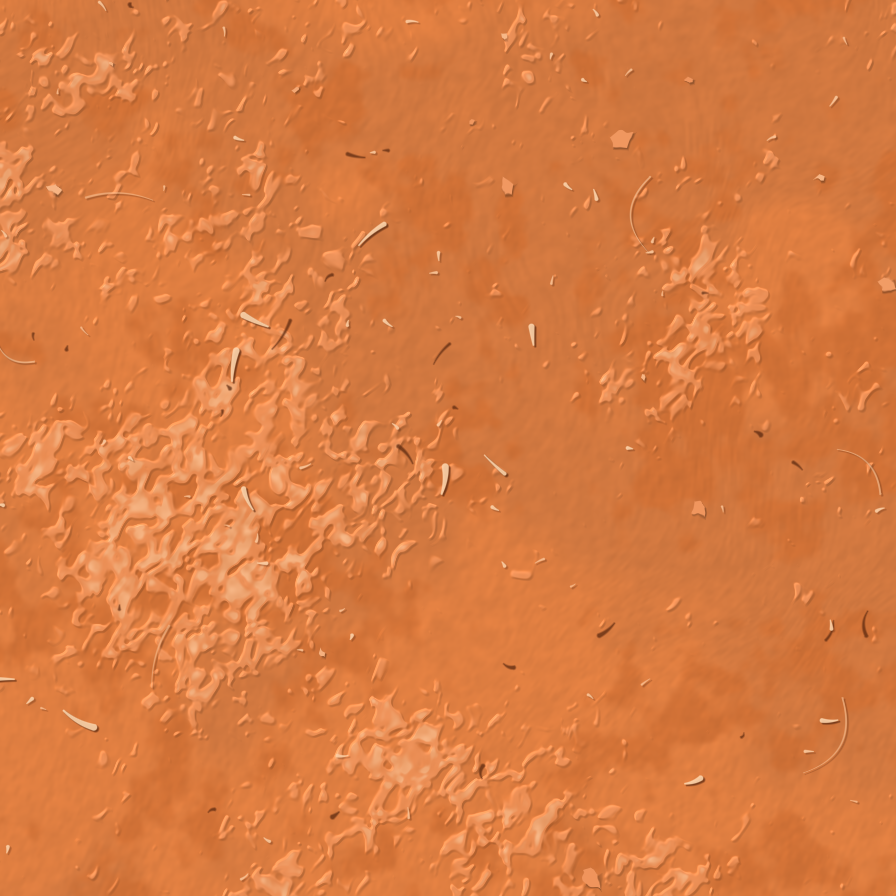
This texture is drawn by a Shadertoy shader. Its source:

```glsl
// Dry orange clay ground with clustered pale flakes, bits of straw, chips and dark twigs.

const vec3 CLAY  = vec3(0.875, 0.495, 0.255);
const vec3 DUSTY = vec3(0.82, 0.47, 0.25);
const vec3 RUST  = vec3(0.81, 0.435, 0.205);
const vec3 PALE  = vec3(0.94, 0.58, 0.36);
const vec3 CHALK = vec3(0.97, 0.72, 0.53);
const vec3 STRAW = vec3(0.99, 0.83, 0.67);
const vec3 TWIG  = vec3(0.36, 0.16, 0.06);

const float CLUSTER_SCALE   = 6.5;   // flake clusters across the canvas
const float CLUSTER_WEIGHT  = 1.05;
const float FLAKE_SCALE     = 74.0;  // flakes across the canvas
const float FLAKE_ANGLE     = 1.0;   // direction the flakes are drawn out
const float FLAKE_THRESHOLD = 0.70;
const float RELIEF          = 0.16;
const float GRAIN           = 0.05;
const vec2  LIGHT_STEP      = vec2(-0.0018, 0.0021);
const int STRAWS = 11;
const int BITS   = 60;
const int FIBRES = 6;
const int TWIGS  = 24;
const int CHIPS  = 14;

vec3 hash3(vec2 p) {
    vec3 q = fract(p.xyx * vec3(0.1031, 0.1030, 0.0973));
    q += dot(q, q.yxz + 33.33);
    return fract((q.xxy + q.yzz) * q.zyx);
}

float valueNoise(vec2 p) {
    vec2 i = floor(p), f = fract(p);
    f = f * f * (3.0 - 2.0 * f);
    return mix(mix(hash3(i).x, hash3(i + vec2(1, 0)).x, f.x),
               mix(hash3(i + vec2(0, 1)).x, hash3(i + vec2(1, 1)).x, f.x), f.y);
}

float fbm(vec2 p) {
    float sum = 0.0, weight = 0.57;
    for (int i = 0; i < 3; i++) {
        sum += weight * valueNoise(p);
        p = mat2(1.6, 1.2, -1.2, 1.6) * p + 17.3;
        weight *= 0.5;
    }
    return sum;
}

vec2 rotate(vec2 p, float angle) {
    float c = cos(angle), s = sin(angle);
    return vec2(c * p.x + s * p.y, c * p.y - s * p.x);
}

// Positive inside flakes; clusters raise the local density
float flakeField(vec2 p) {
    vec2 warp = vec2(valueNoise(p * 42.0), valueNoise(p * 42.0 + 51.0)) - 0.5;
    vec2 q = rotate(p + 0.014 * warp, FLAKE_ANGLE) * vec2(0.7, 1.1) * FLAKE_SCALE;
    float flakes = 0.52 * valueNoise(q + 40.0) + 0.48 * valueNoise(q * 2.1 + 90.0);
    return flakes + CLUSTER_WEIGHT * (fbm(p * CLUSTER_SCALE + 123.0) - 0.5) - FLAKE_THRESHOLD;
}

// Distance to a bent, tapering strand centred on the origin
float strand(vec2 p, float angle, float reach, float width, float bend) {
    p = rotate(p, angle);
    float x = clamp(p.x, -reach, reach);
    float t = x / reach;
    p.y += bend * reach * (t * t - 0.4);
    return length(vec2(p.x - x, p.y)) - width * (1.0 - 0.35 * (t + 1.0));
}

// Distance to an uneven angular chip
float chip(vec2 p, float angle, float size) {
    p = rotate(p, angle);
    float d = max(abs(p.x) * 0.95 + p.y * 0.3, abs(p.y) * 1.1);
    return max(d, p.x * 0.8 - p.y * 0.8) - size;
}

float cover(float d, float soft) {
    return 1.0 - smoothstep(-soft, soft, d);
}

void mainImage(out vec4 fragColor, in vec2 fragCoord) {
    vec2 p = fragCoord / iResolution.y;
    vec2 span = vec2(iResolution.x / iResolution.y, 1.0);
    float soft = max(0.0009, 0.7 / iResolution.y);

    // Soil tones, duller towards the upper right, mottled with rust
    float dust = fbm(p * 4.5 + 5.0) + 0.28 * (0.4 * p.x + 0.8 * p.y - 0.6);
    vec3 color = mix(CLAY, DUSTY, smoothstep(0.40, 0.58, dust));
    float mottle = 0.45 * fbm(p * 8.0 + 61.0) + 0.55 * fbm(p * 26.0 + 33.0);
    color = mix(color, RUST, 0.85 * smoothstep(0.50, 0.66, mottle));

    // Fine brushed grain and shallow dents
    vec2 brushed = rotate(p, FLAKE_ANGLE + 0.3 * fbm(p * 3.0));
    float grain = valueNoise(brushed * vec2(80.0, 210.0)) - 0.5;
    float dents = fbm(p * 44.0) - fbm((p + LIGHT_STEP) * 44.0);
    color *= 1.0 + GRAIN * grain + 0.16 * dents;

    // Pale flakes, lit from the upper left
    float field = flakeField(p);
    float flake = smoothstep(0.0, 0.11, field) * mix(0.55, 1.0, valueNoise(p * 120.0));
    float raised = smoothstep(-0.06, 0.14, field);
    float ahead = smoothstep(-0.06, 0.14, flakeField(p + LIGHT_STEP));
    color = mix(color, mix(PALE, CHALK, smoothstep(0.16, 0.36, field)), flake);
    color *= 1.0 + RELIEF * (raised - ahead);

    // Dark twigs and crumbs
    for (int i = 0; i < TWIGS; i++) {
        vec3 a = hash3(vec2(i, 11)), b = hash3(vec2(i, 12));
        float d = strand(p - a.xy * span, a.z * 6.28, mix(0.002, 0.022, b.x * b.x * b.x),
                         mix(0.0012, 0.0028, b.y), b.z - 0.5);
        color = mix(color, TWIG, 0.75 * cover(d, soft * 1.6));
    }

    // Angular chips with a cast shadow
    for (int i = 0; i < CHIPS; i++) {
        vec3 a = hash3(vec2(i, 21)), b = hash3(vec2(i, 22));
        vec2 q = p - a.xy * span;
        q += 0.004 * (valueNoise(p * 150.0) - 0.5);
        float size = mix(0.0025, 0.011, b.x * b.x * b.x);
        color *= 1.0 - 0.3 * cover(chip(q - vec2(0.0015, -0.002), a.z * 6.28, size), soft * 2.0);
        color = mix(color, mix(PALE, CHALK, b.y), cover(chip(q, a.z * 6.28, size), soft));
    }

    // Straw, thin curved fibres and tiny bits
    for (int i = 0; i < STRAWS + FIBRES + BITS; i++) {
        vec3 a = hash3(vec2(i, 31)), b = hash3(vec2(i, 32));
        bool isStraw = i < STRAWS, isFibre = !isStraw && i < STRAWS + FIBRES;
        float reach = isStraw ? mix(0.008, 0.020, b.x) : isFibre ? mix(0.02, 0.05, b.x) : mix(0.002, 0.006, b.x);
        float width = isStraw ? mix(0.0018, 0.0040, b.y) : isFibre ? 0.0013 : mix(0.0011, 0.0022, b.y);
        float bend = (b.z - 0.5) * (isFibre ? 1.1 : 0.3);
        vec2 q = p - a.xy * span;
        float shade = strand(q - vec2(0.002, -0.0018), a.z * 6.28, reach, width, bend);
        float body = strand(q, a.z * 6.28, reach, width, bend);
        color = mix(color, TWIG, (isStraw ? 0.75 : 0.35) * cover(shade, soft * 1.5));
        color = mix(color, mix(CHALK, STRAW, isStraw ? 1.0 : b.y), (isFibre ? 0.6 : 0.9) * cover(body, soft));
    }

    fragColor = vec4(clamp(color, 0.0, 1.0), 1.0);
}
```
